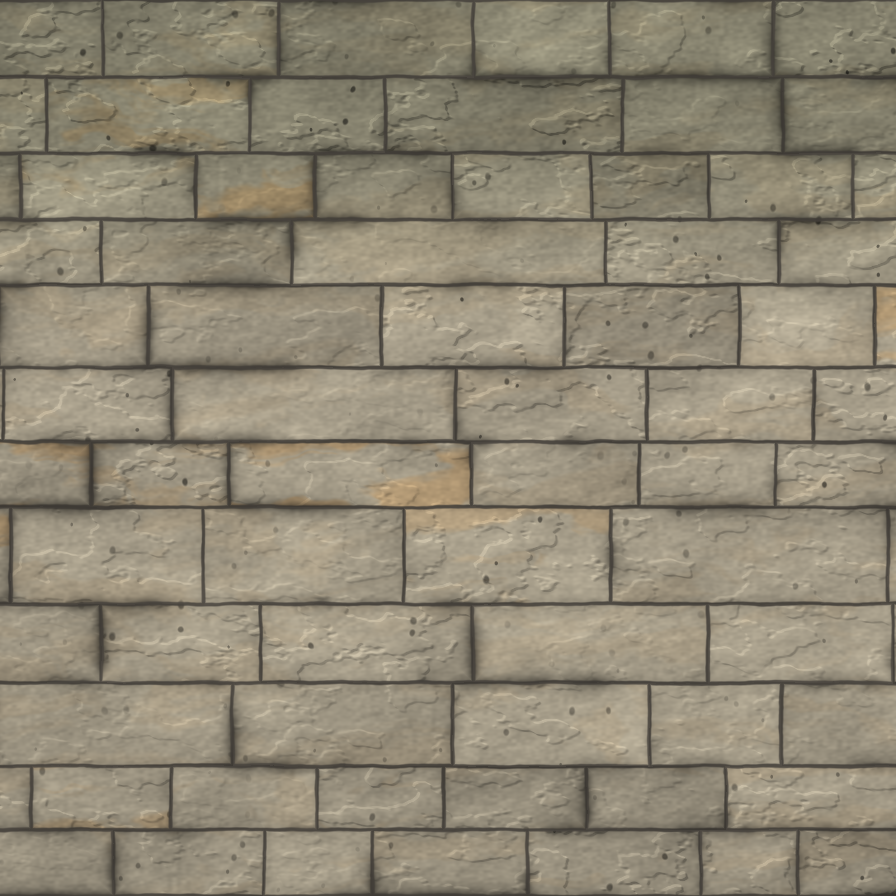
Write a Shadertoy shader that draws this texture.

```glsl
// A weathered sandstone wall: twelve uneven courses of blocks with thin dark joints.
// Each course has a height, a block rate and a shift; block ends are jittered by hash.
// Layered noise, lit from the upper left, gives chipped faces, stains, pits and grime.

#define JOINT_HALF 0.0013     // half width of a joint
#define JOINT_JITTER 0.5      // variation of block lengths
#define EDGE_WOBBLE 0.0035    // unevenness of block edges
#define RELIEF_STEP 0.002     // sampling distance for lighting
#define RELIEF_GAIN 0.85      // strength of lighting
#define TONE_SPREAD 0.10      // brightness variation between blocks
#define PIT_GRID 46.0         // cells across for small pits
#define STONE vec3(0.625, 0.592, 0.518)
#define OCHRE vec3(0.68, 0.55, 0.38)
#define MORTAR vec3(0.24, 0.225, 0.205)

const int COURSES = 12;
// Per course, from the bottom: lower edge, blocks per canvas width, first joint
const vec3 COURSE[COURSES] = vec3[COURSES](
    vec3(0.000, 6.32, 0.126), vec3(0.074, 6.32, 0.035),
    vec3(0.145, 4.35, -0.003), vec3(0.238, 4.40, 0.113),
    vec3(0.326, 4.25, 0.012), vec3(0.434, 5.27, 0.102),
    vec3(0.507, 4.42, 0.004), vec3(0.590, 5.03, -0.002),
    vec3(0.682, 3.85, 0.113), vec3(0.755, 6.24, 0.023),
    vec3(0.829, 4.90, 0.052), vec3(0.914, 5.04, 0.115));

float hash(vec2 p) {
    vec3 q = fract(p.xyx * vec3(0.1031, 0.1030, 0.0973));
    q += dot(q, q.yzx + 33.33);
    return fract((q.x + q.y) * q.z);
}

float noise(vec2 p) {
    vec2 i = floor(p), f = fract(p);
    f = f * f * (3.0 - 2.0 * f);
    return mix(mix(hash(i), hash(i + vec2(1, 0)), f.x),
               mix(hash(i + vec2(0, 1)), hash(i + vec2(1, 1)), f.x), f.y);
}

float fbm(vec2 p) {
    float sum = 0.0, amp = 0.53;
    for (int i = 0; i < 4; i++) {
        sum += amp * noise(p);
        p = mat2(1.6, 1.2, -1.2, 1.6) * p + 17.3;
        amp *= 0.5;
    }
    return sum;
}

// Surface height: gentle grain plus sharp flaked ledges on rough blocks
float height(vec2 p, float seed, float rough) {
    float n = fbm(p * vec2(22.0, 40.0) + seed * 91.0);
    return 0.8 * n + 0.4 * rough * smoothstep(0.52, 0.59, n);
}

// Sparse, slightly tall pits from cellular noise
float pits(vec2 p) {
    p *= vec2(PIT_GRID, PIT_GRID * 0.8);
    vec2 cell = floor(p);
    float mask = 0.0;
    for (int y = -1; y <= 1; y++)
    for (int x = -1; x <= 1; x++) {
        vec2 c = cell + vec2(x, y);
        vec2 center = c + vec2(hash(c + 3.1), hash(c + 8.7));
        float radius = 0.08 + 0.16 * hash(c + 5.3);
        float dist = length(p - center);
        mask = max(mask, step(0.90, hash(c)) * (1.0 - smoothstep(radius * 0.4, radius, dist)));
    }
    return mask;
}

// Position of joint k in block units
float jointAt(float k, float course) {
    return k + JOINT_JITTER * (hash(vec2(k + 40.0, course * 7.0 + 2.0)) - 0.5) * min(abs(k), 1.0);
}

void mainImage(out vec4 fragColor, in vec2 fragCoord) {
    vec2 p = fragCoord / iResolution.xy;
    float pixel = 1.0 / iResolution.y;
    vec2 wobble = vec2(fbm(p * 34.0), fbm(p * 34.0 + 50.0)) - 0.5;
    vec2 w = p + EDGE_WOBBLE * wobble;

    // Course and block lookup
    int row = 0;
    for (int i = 1; i < COURSES; i++) if (w.y >= COURSE[i].x) row = i;
    vec3 course = COURSE[row];
    float top = row < COURSES - 1 ? COURSE[row + 1].x : 1.0;
    float id = float(row);
    float u = (w.x - course.z) * course.y;
    float k = floor(u);
    if (u < jointAt(k, id)) k -= 1.0;
    else if (u >= jointAt(k + 1.0, id)) k += 1.0;
    float side = min(u - jointAt(k, id), jointAt(k + 1.0, id) - u) / course.y;
    float edge = min(side, min(w.y - course.x, top - w.y));

    // Block character
    vec2 block = vec2(k + 20.0, id * 3.0 + 11.0);
    float seed = hash(block);
    float rough = mix(0.15, 1.0, pow(hash(block + 31.0), 1.5));
    float cloud = fbm(p * vec2(9.0, 13.0) + seed * 40.0);

    // Face tone: block variation, clouds, lit relief and fine grain
    float lit = height(p, seed, rough) - height(p + RELIEF_STEP * vec2(-1, 1), seed, rough);
    float tone = 1.0 + TONE_SPREAD * (seed - 0.5) + 0.30 * (cloud - 0.5);
    tone += RELIEF_GAIN * clamp(lit, -0.28, 0.2) + 0.10 * (noise(p * vec2(190.0, 260.0)) - 0.5);
    tone += 0.05 * sin(5.5 * p.y - 0.9) - 0.10 * smoothstep(0.65, 0.85, p.y);
    vec3 color = STONE * tone;

    // Ochre veins on some blocks, cooler tint toward the top
    float vein = fbm(vec2(p.x * 8.0, p.y * 38.0) + 3.0 * cloud + seed * 20.0);
    float stained = 0.12 + 0.5 * smoothstep(0.68, 0.95, hash(block + 57.0));
    color = mix(color, OCHRE * tone, stained * smoothstep(0.46, 0.68, vein));
    color *= mix(vec3(1.0), vec3(0.975, 1.0, 0.97), smoothstep(0.6, 0.9, p.y));

    // Pits, patchy grime along edges, then the joints
    color *= 1.0 - 0.5 * pits(p + 0.006 * wobble) * rough;
    float patchy = smoothstep(0.42, 0.72, fbm(p * 11.0 + 70.0));
    color *= 1.0 - exp(-max(edge, 0.0) / 0.007) * (0.12 + 0.5 * patchy);
    float halfWidth = JOINT_HALF * (0.65 + 0.9 * fbm(p * 14.0 + 23.0));
    float gap = 1.0 - smoothstep(halfWidth - 0.5 * pixel, halfWidth + 0.0012 + 0.5 * pixel, edge);
    color = mix(color, MORTAR * (0.85 + 0.5 * cloud), 0.9 * gap);
    fragColor = vec4(clamp(color, 0.0, 1.0), 1.0);
}
```
